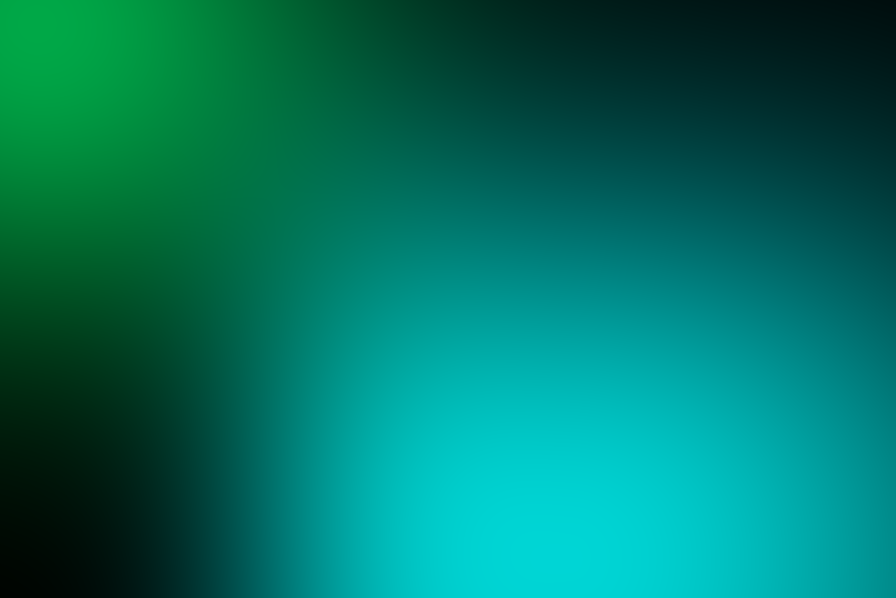
A WebGL 2 fragment shader for this background:

```glsl
#version 300 es
precision highp float;

uniform vec2 u_resolution;
out vec4 fragColor;

const float ASPECT = 1.5;
const vec3 GREEN = vec3(0.0, 0.67, 0.29);
const vec3 CYAN = vec3(0.0, 0.845, 0.845);
const vec3 BLACK_LEVEL = vec3(0.012);

// Bell curve along one axis; a higher power gives a flatter top.
float falloff(float offset, float radius, float power) {
    return exp(-pow(abs(offset) / radius, power));
}

// Round glow with a Gaussian profile.
float roundGlow(vec2 p, vec2 center, float radius) {
    return falloff(length(p - center), radius, 2.0);
}

// Lopsided glow: steep shoulder on the left, long tail on the right.
float lopsidedGlow(vec2 p, vec2 center, float leftRadius, float rightRadius, float height) {
    vec2 d = p - center;
    float across = d.x < 0.0 ? falloff(d.x, leftRadius, 3.24)
                             : falloff(d.x, rightRadius, 2.0);
    return across * falloff(d.y, height, 2.2);
}

void main() {
    vec2 p = gl_FragCoord.xy / u_resolution * vec2(ASPECT, 1.0);

    // Two lights add up over black.
    vec3 color = GREEN * roundGlow(p, vec2(0.058, 0.961), 0.525);
    color += CYAN * lopsidedGlow(p, vec2(0.957, 0.062), 0.562, 0.84, 0.66);

    fragColor = vec4(clamp(color - BLACK_LEVEL, 0.0, 1.0), 1.0);
}
```
